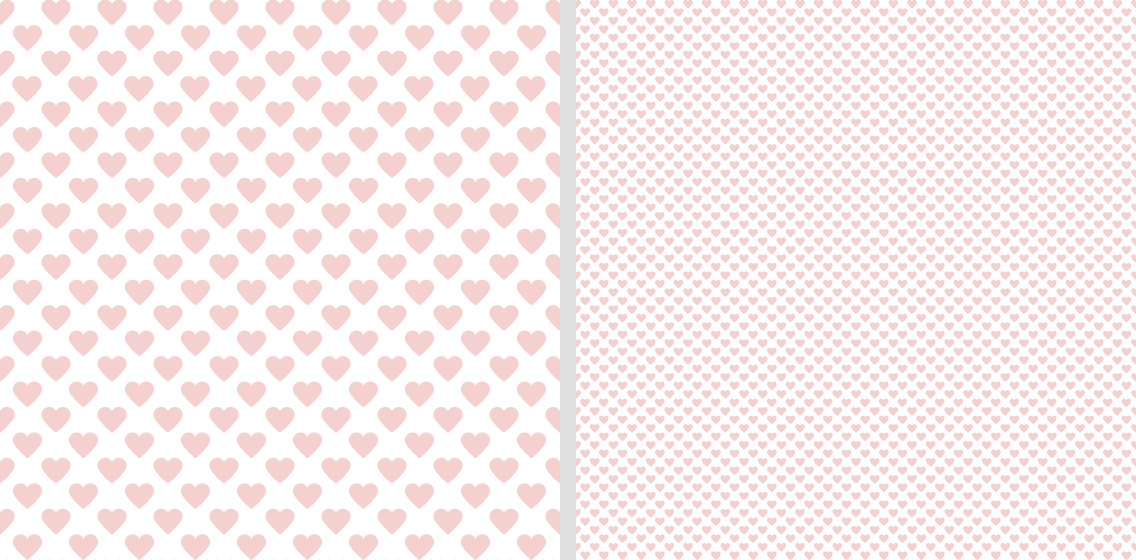
Left, the tile; right, the same tile 3 across and 3 down.
This pattern is drawn by a WebGL 1 fragment shader. Its source:

```glsl
precision highp float;
// Staggered rows of flat pink hearts on white, 10 across and 11 pairs of rows down.
// Two wrapped lattices each place one heart per cell; a heart is a distance
// function made of a round lobe joined smoothly to a wide arc, mirrored in x.

uniform vec2 u_resolution;

// Distance to a heart 60 wide and 53 tall, centred on its bounding box.
float heartDistance(vec2 p) {
  p = vec2(abs(p.x), p.y - 10.7);
  vec2 lobeCenter = vec2(14.2, 0.0);
  vec2 arcCenter = vec2(-73.6, 60.9);
  vec2 joint = lobeCenter - arcCenter;
  vec2 fromLobe = p - lobeCenter;

  // The lobe radius follows from the arc radius so that both meet tangentially.
  float arcRadius = length(arcCenter + vec2(0.0, 37.2));
  float lobeRadius = arcRadius - length(joint);
  bool onArc = p.y < 0.0 && joint.x * fromLobe.y < joint.y * fromLobe.x;
  return onArc ? length(p - arcCenter) - arcRadius
               : length(fromLobe) - lobeRadius;
}

// Hearts on a 10 by 11 grid; one row may be nudged sideways.
float heartLattice(vec2 uv, vec2 tip, float nudgedRow, float nudge) {
  vec2 cell = vec2(10.0, 11.0);
  vec2 q = (uv - tip - vec2(0.0, 26.5 / 1152.0)) * cell;
  float row = mod(floor(q.y + 0.5), 11.0);
  q.x -= nudge * (1.0 - step(0.5, abs(row - nudgedRow)));
  vec2 local = fract(q + 0.5) - 0.5;
  return heartDistance(local * 1152.0 / cell);
}

void main() {
  vec2 uv = gl_FragCoord.xy / u_resolution;
  float pixel = 1152.0 / min(u_resolution.x, u_resolution.y);

  // The in-between rows sit slightly left of the half-step.
  float straightRows = heartLattice(uv, vec2(0.0, 1.0 / 22.0), 0.0, 0.0);
  float offsetRows = heartLattice(uv, vec2(0.049, 0.0), 9.0, -0.01);
  float d = min(straightRows, offsetRows);

  float coverage = clamp(0.5 - d / pixel, 0.0, 1.0);
  vec3 white = vec3(1.0);
  vec3 pink = vec3(0.957, 0.817, 0.81);
  gl_FragColor = vec4(mix(white, pink, coverage), 1.0);
}
```
